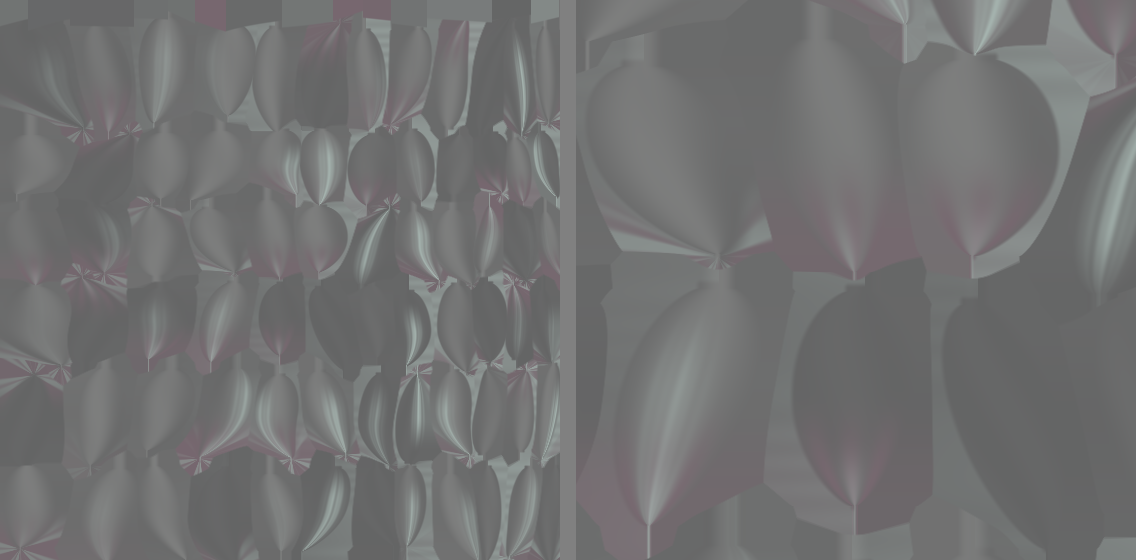
Left: the whole. Right: its middle third, enlarged.
Write a Shadertoy shader that draws this pattern.

```glsl
// A sheet of soft grey petals in six rows of twelve, narrowing to the right.
// Each point takes the colour of its nearest petal, as in cellular noise, and
// petal edge colours run outward into the gaps; layered sines draw the veins.

const int ROWS = 6;
const int COLUMNS = 12;
const float ROW_EDGES[7] = float[7](0.0, 0.172, 0.344, 0.497, 0.637, 0.768, 0.972);
const float COLUMN_WIDTH = 0.1252;    // width of the first column
const float COLUMN_SHRINK = 0.00349;  // quadratic narrowing to the right
const float PETAL_WIDTH = 0.47;       // half width, in columns
const float PETAL_HEIGHT = 0.49;      // half height, in rows
const float JITTER = 0.26;
const float LEAN = 0.9;
const float TILT = 0.5;
const float STRIP_BLOCKS = 14.0;

const vec3 DARK = vec3(0.397, 0.399, 0.400);
const vec3 MID = vec3(0.485, 0.488, 0.486);
const vec3 COOL = vec3(0.525, 0.550, 0.543);
const vec3 MAUVE = vec3(0.465, 0.405, 0.435);
const vec3 PALE = vec3(0.655, 0.715, 0.695);

float hash(vec2 cell, float seed) {
    return fract(sin(dot(cell, vec2(127.1, 311.7)) + seed * 74.7) * 43758.5453);
}

float columnEdge(float i) {
    return COLUMN_WIDTH * i - COLUMN_SHRINK * i * i;
}

float columnAt(float x) {
    float root = sqrt(max(COLUMN_WIDTH * COLUMN_WIDTH - 4.0 * COLUMN_SHRINK * x, 0.0));
    return (COLUMN_WIDTH - root) / (2.0 * COLUMN_SHRINK);
}

// across: -1..1 from side to side; along: -1 at the tip, 1 at the round end
vec3 petalColour(float across, float along, vec2 cell, float x) {
    float tone = smoothstep(0.3, 0.8, hash(cell, 1.0));
    float phase = 6.28 * hash(cell, 2.0);
    float body = smoothstep(1.15, 0.1, abs(across + 0.3 * sin(phase)));
    vec3 colour = mix(DARK, MID, tone * (0.25 + 0.75 * body));
    colour *= 1.0 + 0.012 * sin(across * 4.0 + along * 3.0 + phase);

    // mauve fan converging on the tip
    float fan = smoothstep(0.1, -0.8, along) * smoothstep(0.5, 0.8, hash(cell, 3.0));
    colour = mix(colour, MAUVE, fan * (0.65 + 0.3 * sin(across * 9.0 + phase)));

    // pale bundle of veins along one side
    float side = mix(-0.7, 0.8, hash(cell, 4.0));
    float offset = (across - side) / 0.42;
    float veins = 0.72 + 0.2 * sin(across * 14.0 + phase) + 0.08 * sin(across * 31.0);
    float reach = smoothstep(0.95, 0.1, along + 0.25 * sin(phase));
    float chance = smoothstep(0.75 - 0.5 * x, 0.95 - 0.2 * x, hash(cell, 5.0));
    float strength = chance * mix(0.3, 1.0, smoothstep(0.15, 0.65, x));
    float streak = exp(-offset * offset) * veins * reach * strength;
    float tipRays = smoothstep(-0.3, -0.95, along) * exp(-7.0 * across * across);
    return mix(colour, PALE, clamp(streak + 0.35 * tipRays * fan, 0.0, 1.0));
}

// Returns colour in rgb and signed distance to the petal in w
vec4 petal(vec2 p, vec2 cell) {
    float left = columnEdge(cell.x), right = columnEdge(cell.x + 1.0);
    int row = int(cell.y);
    vec2 size = vec2(right - left, ROW_EDGES[row + 1] - ROW_EDGES[row]);
    vec2 centre = vec2(left, ROW_EDGES[row]) + 0.5 * size;
    centre += JITTER * size * (vec2(hash(cell, 6.0), 0.5 * hash(cell, 7.0)) - vec2(0.5, 0.25));
    vec2 halfSize = size * vec2(PETAL_WIDTH, PETAL_HEIGHT);
    halfSize *= mix(vec2(0.7, 0.82), vec2(1.1, 1.05), vec2(hash(cell, 8.0), hash(cell, 9.0)));

    // tips point down, or sometimes up, and bend sideways
    vec2 q = p - centre;
    if (row > 0 && hash(cell, 10.0) < 0.36) q.y = -q.y;
    float along = clamp(q.y / halfSize.y, -1.0, 0.97);
    float bend = min(along, 0.0);
    q.x -= LEAN * (hash(cell, 11.0) - 0.4) * size.x * bend * bend;
    q.x += TILT * size.x * (hash(cell, 12.0) - 0.5) * along;

    float breadth = halfSize.x * sqrt(1.0 - along) * pow(1.0 + along, 0.7);
    float across = clamp(q.x / max(breadth, 0.002), -1.0, 1.0);
    vec2 outside = abs(q) - vec2(breadth, halfSize.y);
    float d = length(max(outside, 0.0)) + min(max(outside.x, outside.y), 0.0);
    vec3 colour = petalColour(across, along, cell, p.x);

    // cool bands running sideways out of the petal, stronger to the right
    float line = sin(p.y * 210.0 + 5.0 * sin(p.y * 37.0 + 9.0 * cell.x));
    float band = smoothstep(0.0, 0.004, d) * smoothstep(0.3, 0.95, p.x + 0.25 * cell.y / 5.0);
    band *= smoothstep(0.4, 0.65, hash(cell, 15.0)) * step(0.0, across * (hash(cell, 16.0) - 0.4));
    colour = mix(colour, mix(COOL, PALE, 0.35 + 0.15 * line), 0.85 * band);

    // bleeding rays around the tip
    float angle = atan(q.x, q.y + 1.03 * halfSize.y);
    float ray = 0.5 + 0.3 * sin(angle * 5.0 + 6.0 * hash(cell, 13.0)) + 0.2 * sin(angle * 17.0);
    float gap = smoothstep(0.0, 0.014, d) * smoothstep(-0.1, -0.95, along);
    gap *= smoothstep(0.45, 0.85, hash(cell, 14.0) + 0.2 * p.x);
    vec3 bleed = mix(MAUVE, mix(COOL, PALE, 0.6 * p.x), smoothstep(0.4, 0.85, ray));
    return vec4(mix(colour, bleed, 0.75 * gap), d);
}

// Torn row of plain blocks along the top
vec3 addStrip(vec3 colour, vec2 p, float pixel) {
    float u = p.x * STRIP_BLOCKS + 0.35 * sin(p.x * 19.0);
    vec2 block = vec2(floor(u), 31.0);
    float slope = (hash(block, 1.0) - 0.5) * (fract(u) - 0.5);
    float edge = 0.972 - 0.02 * hash(block, 2.0) + 0.05 * slope;
    vec3 tint = mix(DARK, COOL, hash(block, 3.0) * hash(block, 5.0));
    tint = mix(tint, MAUVE, smoothstep(0.6, 0.75, hash(block, 4.0)));
    return mix(colour, tint, smoothstep(-pixel, pixel, p.y - edge));
}

void mainImage(out vec4 fragColor, in vec2 fragCoord) {
    vec2 p = fragCoord / iResolution.xy;
    float pixel = 1.0 / iResolution.y;
    float column = floor(columnAt(p.x));
    vec4 nearest = vec4(DARK, 9.0), second = nearest;
    for (int row = 0; row < ROWS; row++) {
        for (int k = -1; k <= 1; k++) {
            float c = column + float(k);
            if (c < 0.0 || c >= float(COLUMNS)) continue;
            vec4 candidate = petal(p, vec2(c, float(row)));
            if (candidate.w < nearest.w) { second = nearest; nearest = candidate; }
            else if (candidate.w < second.w) second = candidate;
        }
    }
    float blend = 0.5 - 0.5 * smoothstep(0.0, 2.0 * pixel, second.w - nearest.w);
    vec3 colour = mix(nearest.rgb, second.rgb, blend);
    fragColor = vec4(addStrip(colour, p, pixel), 1.0);
}
```
